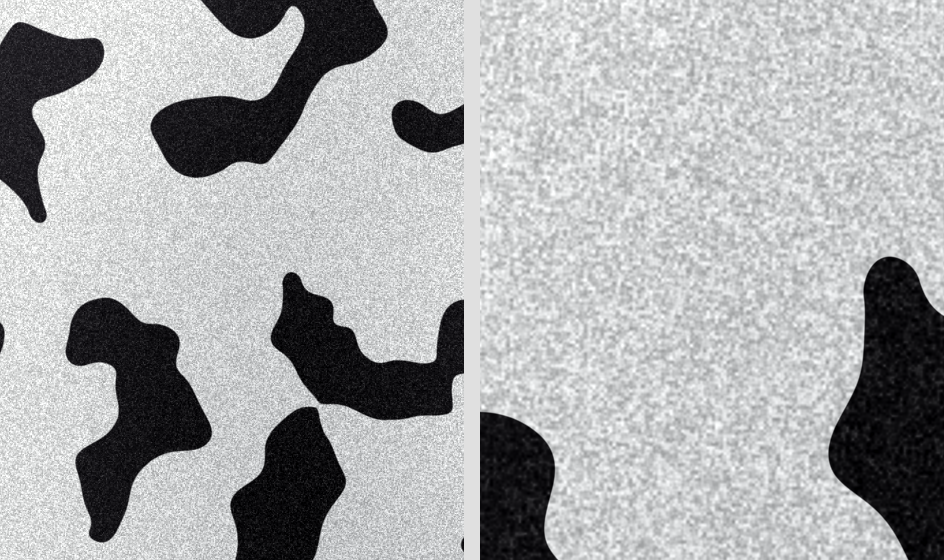
Left: the whole. Right: its middle third, enlarged.
Reproduce this pattern procedurally as a WebGL 1 fragment shader.

```glsl
precision highp float;
// Cow-hide print: smooth black patches on grainy, silvery white cloth.
uniform vec2 u_resolution;

const float CELL = 0.432; // patch spacing, in canvas heights

float hash(vec2 p) {
  vec3 q = fract(vec3(p.xyx) * 0.1031);
  q += dot(q, q.yzx + 33.33);
  return fract((q.x + q.y) * q.z);
}

float valueNoise(vec2 p) {
  vec2 i = floor(p), f = fract(p);
  f = f * f * (3.0 - 2.0 * f);
  return mix(mix(hash(i), hash(i + vec2(1, 0)), f.x),
             mix(hash(i + vec2(0, 1)), hash(i + vec2(1, 1)), f.x), f.y);
}

// Distance to a segment whose radius eases from ra to rb
float taperedCapsule(vec2 p, vec2 a, vec2 b, float ra, float rb) {
  vec2 ab = b - a;
  float h = clamp(dot(p - a, ab) / dot(ab, ab), 0.0, 1.0);
  return length(p - a - ab * h) - mix(ra, rb, smoothstep(0.0, 1.0, h));
}

// Soft union of one winding chain of lobes per staggered cell
float patchDistance(vec2 p) {
  // Lobed outline: layered sines bend the plane before measuring
  p += 0.035 * sin(p.yx * 8.0 + vec2(0.4, 2.1));
  p += 0.018 * sin(p.yx * 17.0 + p * 5.0 + vec2(1.7, 0.3));
  p += 0.007 * sin(p.yx * 31.0 - p * 9.0);

  float sum = 1e-6;
  for (int j = -1; j <= 1; j++) {
    float row = floor(p.y) + float(j);
    float shift = 0.5 * mod(row, 2.0);
    for (int i = -1; i <= 1; i++) {
      vec2 id = vec2(floor(p.x - shift) + float(i), row);
      vec2 key = id + 40.0;
      vec2 jitter = vec2(hash(key + 3.7), hash(key + 8.1)) - 0.5;
      float size = 0.78 + 0.36 * fract(dot(key, vec2(0.618, 0.414)));
      float heading = 6.2832 * hash(key + 1.3);
      float seed = hash(key + 5.9);
      vec2 a = id + vec2(shift, 0.0) + 0.5 + 0.45 * jitter
             - 0.42 * size * vec2(cos(heading), sin(heading));
      float ra = size * (0.055 + 0.125 * seed);
      for (int k = 1; k <= 4; k++) {
        vec2 b = a + 0.25 * size * vec2(cos(heading), sin(heading));
        float rb = size * (0.055 + 0.125 * fract(seed + 0.618 * float(k)));
        sum += exp(-24.0 * taperedCapsule(p, a, b, ra, rb));
        heading += 2.4 * (hash(key + 2.3 * float(k)) - 0.5);
        a = b;
        ra = rb;
      }
    }
  }
  return 0.01 - log(sum) / 24.0;
}

void main() {
  vec2 uv = gl_FragCoord.xy / u_resolution.y;

  // Divide by the slope so that the edge is equally crisp everywhere
  vec2 p = uv / CELL + vec2(0.398, 0.811);
  vec2 pixel = vec2(1.0 / (u_resolution.y * CELL), 0.0);
  float d = patchDistance(p);
  float slope = length(vec2(patchDistance(p + pixel.xy), patchDistance(p + pixel.yx)) - d);
  float black = 1.0 - smoothstep(-1.0, 1.0, d / max(slope, 0.2 * pixel.x));

  // Fine thread grain with a faint diagonal weave
  float grain = valueNoise(uv * 410.0) + 0.6 * valueNoise(uv * 590.0 + 71.0) - 0.8;
  float weave = sin(dot(uv, vec2(760.0, 520.0))) * sin(dot(uv, vec2(-430.0, 810.0)));

  // Broad sheen, brightest at the upper left
  float sheen = 0.5 + 0.5 * sin(uv.x * 5.2 + 1.5 + 0.6 * sin(uv.y * 4.0));
  sheen = mix(sheen, uv.y, 0.4);

  vec3 cloth = mix(vec3(0.765, 0.773, 0.78), vec3(0.91, 0.915, 0.91), sheen);
  cloth += 0.26 * grain + 0.025 * weave;
  vec3 ink = mix(vec3(0.034, 0.033, 0.04), vec3(0.135, 0.128, 0.148), sheen);
  ink += 0.10 * grain + 0.16 * pow(max(grain, 0.0), 2.0) + 0.008 * weave;

  gl_FragColor = vec4(clamp(mix(cloth, ink, black), 0.0, 1.0), 1.0);
}
```
